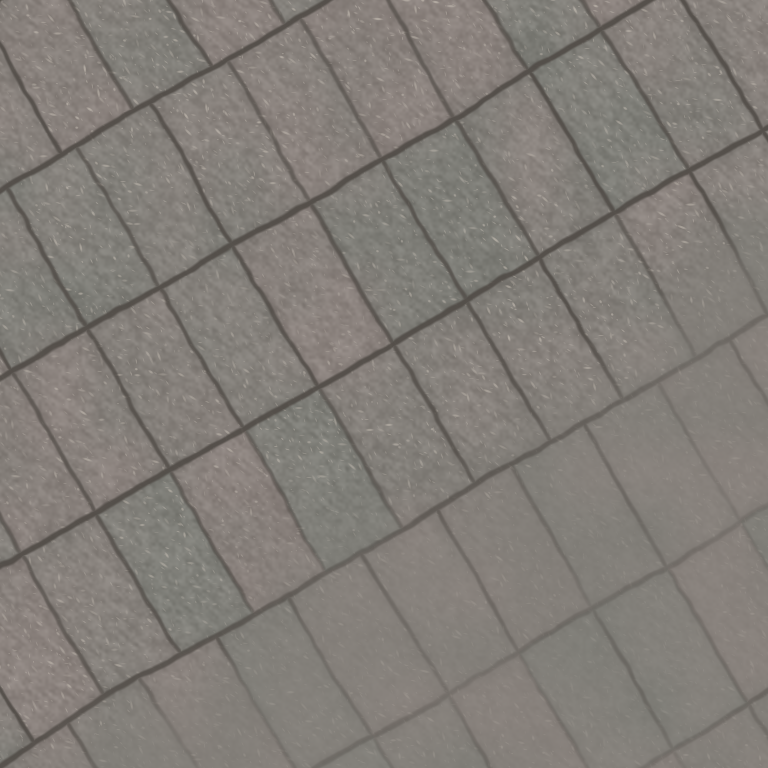
Give the GLSL for this texture, as a Shadertoy shader.

```glsl
#define ROWS 4.04            // course lines per canvas height
#define COLS 7.76            // cross joints per canvas width
#define ROW_SLOPE 0.58       // rise of the courses
#define COL_SLOPE 0.59       // lean of the cross joints
#define ROW_JOINT 0.0029     // half widths of the joints
#define COL_JOINT 0.0021
#define SOFTNESS 0.0026
#define FLECK_ANGLE -0.7
#define JOINT_COLOR vec3(0.315, 0.295, 0.275)
#define COOL_STONE vec3(0.500, 0.499, 0.475)
#define WARM_STONE vec3(0.542, 0.508, 0.490)
#define FLECK_COLOR vec3(0.76, 0.73, 0.69)

vec2 hash22(vec2 p) {
    vec3 q = fract(p.xyx * vec3(0.1031, 0.1030, 0.0973));
    q += dot(q, q.yzx + 33.33);
    return fract((q.xx + q.yz) * q.zy);
}

float noise(vec2 p) {
    vec2 i = floor(p), f = fract(p);
    f = f * f * (3.0 - 2.0 * f);
    float low = mix(hash22(i).x, hash22(i + vec2(1, 0)).x, f.x);
    float high = mix(hash22(i + vec2(0, 1)).x, hash22(i + vec2(1, 1)).x, f.x);
    return mix(low, high, f.y);
}

vec2 rotateTo(vec2 p, float angle) {
    vec2 axis = vec2(cos(angle), sin(angle));
    return vec2(dot(p, axis), dot(p, vec2(-axis.y, axis.x)));
}

// Short bright grains, one possible per cell
float flecks(vec2 p, float density, float chance) {
    vec2 g = p * density, cell = floor(g);
    float light = 0.0;
    for (int y = -1; y <= 1; y++)
    for (int x = -1; x <= 1; x++) {
        vec2 id = cell + vec2(x, y);
        vec2 place = hash22(id + 11.0), kind = hash22(id + 71.0), look = hash22(id + 137.0);
        vec2 d = rotateTo(g - id - place, FLECK_ANGLE + (look.x - 0.5) * 1.5);
        float shape = 1.0 - length(d / vec2(0.16 + 0.38 * kind.x, 0.14));
        light = max(light, smoothstep(0.0, 0.8, shape) * step(kind.y, chance) * (0.3 + 0.7 * look.y));
    }
    return light;
}

float joint(float dist, float halfWidth) {
    float soft = max(SOFTNESS, 1.0 / iResolution.y);
    return 1.0 - smoothstep(halfWidth - 0.5 * soft, halfWidth + soft, dist);
}

void mainImage(out vec4 fragColor, in vec2 fragCoord) {
    vec2 p = fragCoord / iResolution.xy;

    // Uneven laying and chipped edges
    vec2 wobble = vec2(noise(p * 7.0), noise(p * 7.0 + 40.0)) - 0.5;
    vec2 chip = vec2(noise(p * 60.0), noise(p * 60.0 + 90.0)) - 0.5;
    vec2 q = p + 0.009 * wobble + 0.0028 * chip;
    float drop = 1.0 - q.y;

    // Slanted grid; outer courses are shifted sideways
    float across = (drop + ROW_SLOPE * q.x) * ROWS - 1.0;
    float row = floor(across);
    float shift = 0.46 * step(2.5, row) - 0.2 * step(row, -0.5);
    float along = (q.x - COL_SLOPE * drop) * COLS + 1.09 - shift;
    vec2 id = vec2(floor(along), row);
    vec2 nearest = abs(vec2(along, across) - round(vec2(along, across)));
    float colDist = nearest.x / (COLS * length(vec2(1.0, COL_SLOPE)));
    float rowDist = nearest.y / (ROWS * length(vec2(1.0, ROW_SLOPE)));

    // Dusty worn area toward the lower right
    float patches = noise(p * 5.0 + 3.0);
    float wear = smoothstep(0.93, 1.13, 0.75 * p.x + 1.0 - p.y + 0.16 * (patches - 0.5));

    // Stone tone, blotches and streaked grain
    float tint = hash22(id + 57.0).x;
    float blotch = noise(p * 13.0) - 0.5;
    vec3 color = mix(COOL_STONE, WARM_STONE, clamp(tint + 0.6 * blotch, 0.0, 1.0));
    vec2 grainPos = rotateTo(p, FLECK_ANGLE);
    float grain = noise(grainPos * vec2(85.0, 190.0) + 200.0) - 0.5;
    grain += 0.7 * (noise(p * 230.0) - 0.5);
    color += 0.02 * blotch + 0.065 * grain * mix(1.0, 0.5, wear);
    color = mix(color, vec3(0.515, 0.502, 0.478), 0.4 * wear);

    // Flecks gather in patches and thin out under the dust
    float amount = mix(1.0, 0.35, wear) * mix(0.5, 1.0, noise(p * 9.0 + 20.0));
    float sparkle = max(flecks(p, 62.0, 0.45), 0.7 * flecks(p + 5.0, 105.0, 0.45));
    color = mix(color, FLECK_COLOR, 0.75 * sparkle * amount);

    // Joints with a soft shadow, partly filled where worn
    float colStrength = mix(0.6, 1.0, hash22(vec2(round(along), row) + 19.0).y);
    float filled = mix(1.0, 0.1 + 0.45 * noise(p * 9.0 + 70.0), wear);
    float rowMask = joint(rowDist, ROW_JOINT);
    float colMask = joint(colDist, COL_JOINT) * colStrength;
    float shade = max(exp(-rowDist / 0.006), colStrength * exp(-colDist / 0.005));
    color *= 1.0 - 0.13 * shade * mix(1.0, 0.55, wear);
    color = mix(color, JOINT_COLOR, 0.88 * max(rowMask, colMask) * filled);

    fragColor = vec4(color, 1.0);
}
```
